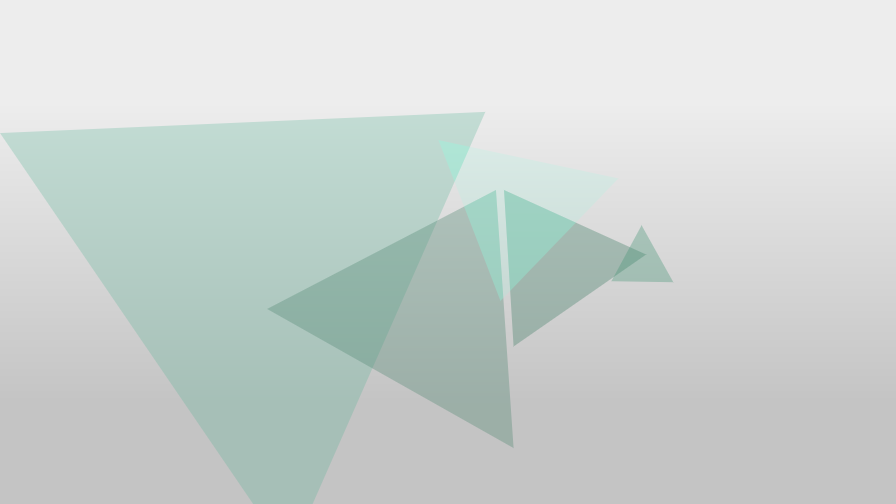
Reproduce this background procedurally as a Shadertoy shader.

```glsl
// Translucent green triangles over a soft grey vertical gradient.

// Signed distance to one edge line, positive on its left side.
float edgeSide(vec2 p, vec2 a, vec2 b) {
    vec2 e = normalize(b - a);
    return e.x * (p.y - a.y) - e.y * (p.x - a.x);
}

// Smooth coverage of a triangle whose corners run clockwise.
float triangle(vec2 p, vec2 a, vec2 b, vec2 c) {
    float d = max(edgeSide(p, a, b), max(edgeSide(p, b, c), edgeSide(p, c, a)));
    return clamp(0.5 - d * iResolution.y, 0.0, 1.0);
}

void mainImage(out vec4 fragColor, in vec2 fragCoord) {
    // Canvas height is one unit.
    vec2 p = fragCoord / iResolution.y;

    // Backdrop: light above, a linear ramp, darker grey below
    vec3 color = vec3(mix(0.768, 0.93, clamp((p.y - 0.2) / 0.6, 0.0, 1.0)));

    // Large pale triangle running off the lower edge
    float large = triangle(p, vec2(0.0, 0.736), vec2(0.963, 0.778), vec2(0.574, -0.105));
    color = mix(color, vec3(0.33, 0.70, 0.58), 0.27 * large);

    // Two grey-green wings divided by a narrow gap
    vec3 sage = vec3(0.32, 0.53, 0.45);
    float leftWing = triangle(p, vec2(0.984, 0.623), vec2(1.019, 0.111), vec2(0.530, 0.387));
    float rightWing = triangle(p, vec2(1.0, 0.623), vec2(1.282, 0.495), vec2(1.019, 0.3125));
    color = mix(color, sage, 0.35 * leftWing);
    color = mix(color, sage, 0.40 * rightWing);

    // Small triangle at the right tip
    float small = triangle(p, vec2(1.273, 0.553), vec2(1.336, 0.440), vec2(1.213, 0.442));
    color = mix(color, vec3(0.27, 0.58, 0.46), 0.35 * small);

    // Mint veil, stronger where it overlaps other triangles
    float veil = triangle(p, vec2(0.870, 0.722), vec2(1.227, 0.646), vec2(0.993, 0.403));
    float covered = max(large, max(leftWing, rightWing));
    color = mix(color, vec3(0.55, 1.0, 0.88), mix(0.15, 0.32, covered) * veil);

    fragColor = vec4(color, 1.0);
}
```
